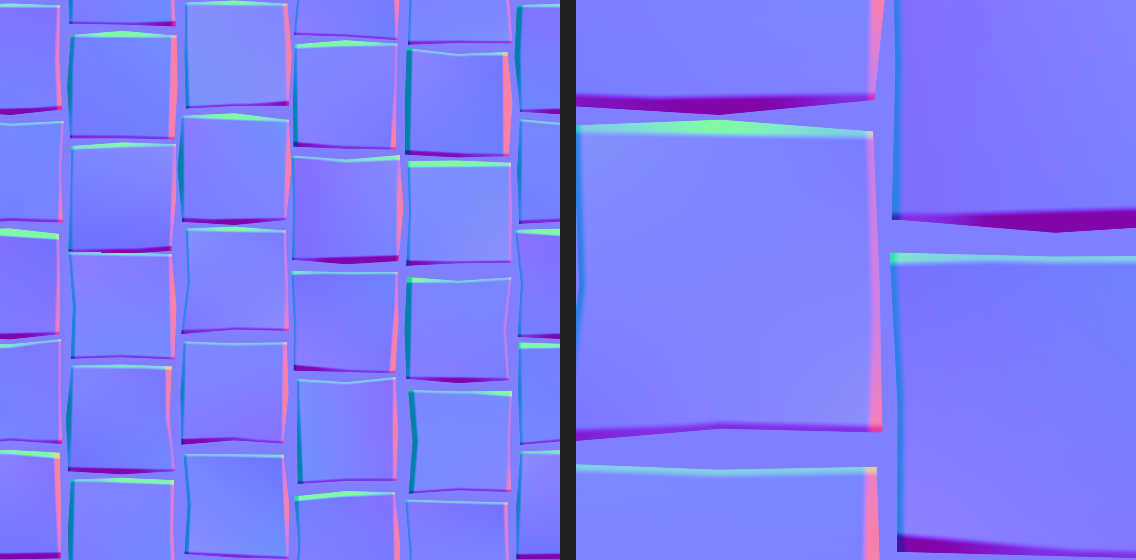
Left: the whole. Right: its middle third, enlarged.
Write a WebGL 1 fragment shader that draws this texture map.

```glsl
precision highp float;
// Tangent-space normal map of hand-cut square tiles: five columns of five,
// each column slid vertically. Every tile has jittered corners, kinked sides,
// bevels of varying width and a gently warped face. Wraps at the borders.
uniform vec2 u_resolution;

vec2 hash2(vec2 p) {
  vec3 a = fract(p.xyx * vec3(0.1031, 0.1030, 0.0973));
  a += dot(a, a.yzx + 33.33);
  return fract((a.xx + a.yz) * a.zy);
}

// Vertical slide of each column, in cells.
float columnShift(float column) {
  if (column < 0.5) return 0.48;
  if (column < 1.5) return 0.255;
  if (column < 2.5) return 0.48;
  return column < 3.5 ? 0.14 : 0.07;
}

vec2 cornerJitter(vec2 id, float corner) {
  return hash2(id + vec2(13.0 + 7.0 * corner, 31.0)) - 0.5;
}

// Returns the normal's xy lean and, in z, the distance inside the outline.
vec3 tile(vec2 p, vec2 id) {
  vec2 dir = vec2(1.0, 0.0);
  vec2 face = vec2(-0.025, 0.01);
  vec2 bevel = vec2(0.0);
  float inside = 1.0;
  float cover = 0.0;

  for (int i = 0; i < 4; i++) {
    float side = float(i);
    vec2 along = vec2(-dir.y, dir.x);
    vec2 c0 = cornerJitter(id, side);
    vec2 c1 = cornerJitter(id, mod(side + 1.0, 4.0));
    vec2 kink = hash2(id + vec2(71.0, 5.0 + 9.0 * side));
    vec2 extra = hash2(id + vec2(47.0 + 5.0 * side, 83.0));

    // Side outline: two straight halves meeting at a displaced midpoint.
    float t = clamp(dot(p, along) / 0.92 + 0.5, 0.0, 1.0);
    float e0 = 0.05 * dot(c0, dir);
    float e1 = 0.05 * dot(c1, dir);
    float straight = mix(e0, e1, t);
    float middle = 0.5 * (e0 + e1) + 0.08 * (kink.x - 0.5);
    float outline = mix(middle, t < 0.5 ? e0 : e1, abs(2.0 * t - 1.0));
    float d = 0.462 + outline - dot(p, dir);
    inside = min(inside, d);

    // Outward kinks widen the bevel, and wide bevels are steeper.
    float width = 0.032 + max(outline - straight, 0.0)
                + 0.04 * max(2.0 * mix(extra.x, extra.y, t) - 1.1, 0.0);
    float steep = mix(0.62, 0.95, smoothstep(0.034, 0.058, width));
    float slope = 1.0 - smoothstep(width - 0.026, width, d);
    bevel += dir * slope * steep;
    cover = max(cover, slope);

    // Face warp, blended between the four corners.
    vec2 w = clamp(0.5 + (dir - along) * p / 0.92, 0.0, 1.0);
    face += 0.3 * w.x * w.y * c0.yx;

    dir = along;
  }
  return vec3(mix(face, vec2(0.0), cover) + bevel, inside);
}

void main() {
  vec2 q = gl_FragCoord.xy / u_resolution * 5.0 - vec2(0.0885, 0.0);
  float pixel = 5.0 / min(u_resolution.x, u_resolution.y);
  vec3 best = vec3(0.0, 0.0, -10.0);

  // Jittered tiles can cross cell borders, so test the neighbours too.
  for (int i = -1; i <= 1; i++) {
    float column = floor(q.x + 0.5) + float(i);
    float y = q.y - columnShift(mod(column, 5.0));
    for (int j = -1; j <= 1; j++) {
      float row = floor(y + 0.5) + float(j);
      vec2 id = mod(vec2(column, row), 5.0);
      vec2 p = vec2(q.x - column, y - row);
      p -= (hash2(id + 59.0) - 0.5) * vec2(0.02, 0.05);
      vec3 candidate = tile(p, id);
      if (candidate.z > best.z) best = candidate;
    }
  }

  // Rebuild the unit normal; the grooves stay flat.
  vec2 lean = best.xy * min(1.0, 0.96 / max(length(best.xy), 0.001));
  vec3 normal = vec3(lean, sqrt(1.0 - dot(lean, lean)));
  float mask = smoothstep(-0.5 * pixel, 0.5 * pixel, best.z);
  normal = mix(vec3(0.0, 0.0, 1.0), normal, mask);
  gl_FragColor = vec4(normal * 0.5 + 0.5, 1.0);
}
```
